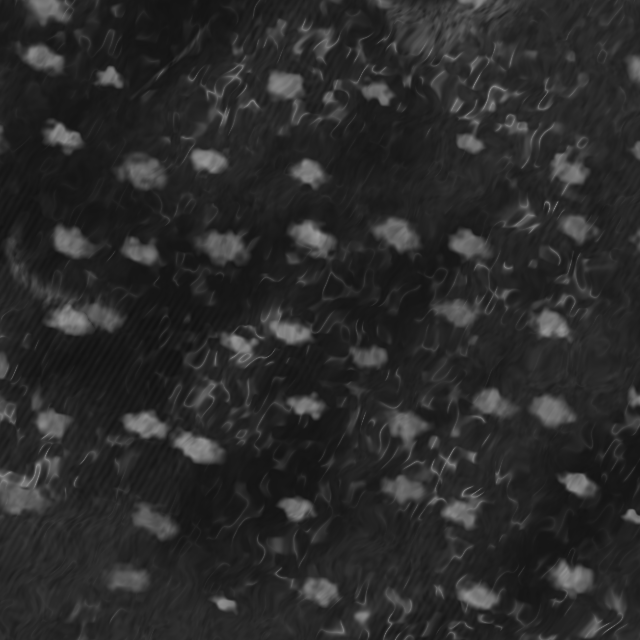
This texture is drawn by a WebGL 1 fragment shader. Its source:

```glsl
precision highp float;
uniform vec2 u_resolution;

#define BASE_TONE 0.077
#define HAZE_GAIN 0.042
#define GRAIN_GAIN 0.062
#define WISP_GAIN 0.34
#define VEIN_GAIN 0.22
#define RIPPLE_GAIN 0.012
#define RIPPLE_FREQ 95.0
#define BLOB_CELLS 7.3
#define BLOB_SIZE vec2(0.036, 0.021)
#define BLOB_TONE 0.47
#define BLOB_SHARE 0.86

float hash(vec2 p) {
  vec3 q = fract(p.xyx * 0.1031);
  q += dot(q, q.yzx + 33.33);
  return fract((q.x + q.y) * q.z);
}

float noise(vec2 p) {
  vec2 i = floor(p), f = fract(p);
  f = f * f * f * (f * (f * 6.0 - 15.0) + 10.0);
  return mix(mix(hash(i), hash(i + vec2(1, 0)), f.x),
             mix(hash(i + vec2(0, 1)), hash(i + vec2(1, 1)), f.x), f.y);
}

float fbm(vec2 p) {
  float sum = 0.0, gain = 0.533;
  for (int i = 0; i < 4; i++) {
    sum += gain * noise(p);
    p = mat2(1.6, 1.2, -1.2, 1.6) * p + 17.3;
    gain *= 0.5;
  }
  return sum;
}

// Coordinates along and across a unit direction
vec2 alongAcross(vec2 p, vec2 dir) {
  return vec2(dot(p, dir), dot(p, vec2(-dir.y, dir.x)));
}

// Scattered soft ovals: x is coverage, y is brightness
vec2 blobs(vec2 p) {
  vec2 cell = floor(p * BLOB_CELLS);
  vec2 best = vec2(0.0);
  vec2 ragged = vec2(noise(p * 75.0), noise(p * 75.0 + 41.0)) - 0.5;
  for (int y = -1; y <= 1; y++) {
    for (int x = -1; x <= 1; x++) {
      vec2 id = cell + vec2(x, y);
      vec2 jitter = vec2(hash(id + 3.1), hash(id + 57.7));
      vec2 center = (id + 0.18 + 0.64 * jitter) / BLOB_CELLS;
      float size = mix(0.5, 1.15, sqrt(hash(id + 91.3)));
      float tilt = -0.3 + 0.3 * (hash(id + 23.9) - 0.5);
      vec2 local = alongAcross(p - center + ragged * 0.015, vec2(cos(tilt), sin(tilt)));
      float d = length(local / (BLOB_SIZE * size));
      float cover = 1.0 - smoothstep(0.45, 1.2, d);
      cover *= step(hash(id + 7.7), BLOB_SHARE);
      float tone = BLOB_TONE * mix(0.8, 1.1, hash(id + 71.5));
      if (cover > best.x) best = vec2(cover, tone);
    }
  }
  return best;
}

void main() {
  vec2 p = gl_FragCoord.xy / min(u_resolution.x, u_resolution.y);
  vec2 warp = vec2(noise(p * 24.0), noise(p * 24.0 + 31.0)) - 0.5;
  vec2 diagonal = alongAcross(p, vec2(0.74, 0.673));
  vec2 fiber = alongAcross(p + warp * 0.022, vec2(0.5, 0.866));

  // Diagonal light and dark bands
  float haze = smoothstep(0.28, 0.7, fbm(diagonal * vec2(2.6, 6.0) + 4.7));

  // Fine slanted grain
  float grain = 0.6 * noise(fiber * vec2(60.0, 125.0))
              + 0.4 * noise(fiber * vec2(110.0, 230.0) + 9.0);

  // Bright curled wisps in clumps
  float ridge = 1.0 - abs(2.0 * noise(fiber * vec2(38.0, 85.0) + 63.0) - 1.0);
  float broken = smoothstep(0.35, 0.85, noise(p * 55.0 + warp + 12.0));
  float clump = smoothstep(0.42, 0.8, noise(p * 7.0 + 80.0)) * (0.25 + 0.75 * haze);
  float wisp = pow(ridge, 3.0) * broken * (0.12 + clump);

  // Sparse long veins
  float crest = abs(noise((diagonal + warp * 0.018) * vec2(1.3, 5.0) + 22.0) - 0.5);
  float vein = (1.0 - smoothstep(0.0, 0.045, crest))
             * smoothstep(0.5, 0.8, noise(diagonal * vec2(5.0, 3.0) + 35.0)) * grain;

  // Faint patches of parallel ripples
  float bend = 9.0 * noise(p * 3.0 + 14.0);
  float ripple = sin(6.2832 * RIPPLE_FREQ * dot(p, vec2(0.87, -0.49)) + bend)
               * smoothstep(0.5, 0.75, noise(p * 4.5 + 50.0));

  float tone = BASE_TONE + HAZE_GAIN * haze
             + GRAIN_GAIN * grain * (0.3 + haze)
             + WISP_GAIN * wisp + VEIN_GAIN * vein + RIPPLE_GAIN * ripple;

  // Pale ovals with a mottled surface
  vec2 blob = blobs(p);
  float mottle = 0.7 + 0.35 * grain + 0.25 * noise(p * 60.0 + 5.0);
  tone = mix(tone, blob.y * mottle, blob.x);

  gl_FragColor = vec4(vec3(tone), 1.0);
}
```
